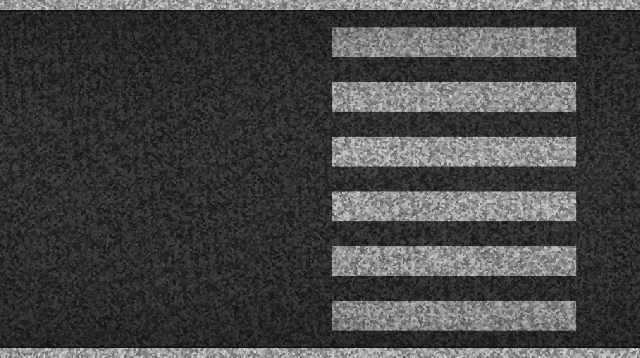
A Shadertoy shader for this texture:

```glsl
// A dark asphalt road seen from above, with six pale crossing bars at the
// right and a thin pale kerb along the top and bottom. Boxes and bands mask
// the materials; jittered cells and fine noise give the speckled aggregate.

float hash(vec2 p) {
    return fract(sin(dot(p, vec2(127.1, 311.7))) * 43758.5453);
}

float valueNoise(vec2 p) {
    vec2 cell = floor(p);
    vec2 f = fract(p);
    f = f * f * (3.0 - 2.0 * f);
    float low = mix(hash(cell), hash(cell + vec2(1.0, 0.0)), f.x);
    float high = mix(hash(cell + vec2(0.0, 1.0)), hash(cell + 1.0), f.x);
    return mix(low, high, f.y);
}

// Random tone of the nearest jittered stone
float stoneTone(vec2 p) {
    vec2 cell = floor(p);
    float nearest = 10.0;
    float tone = 0.0;
    for (int y = -1; y <= 1; y++) {
        for (int x = -1; x <= 1; x++) {
            vec2 id = cell + vec2(x, y);
            vec2 centre = id + vec2(hash(id + 17.3), hash(id + 41.9));
            vec2 d = p - centre;
            float dist = dot(d, d);
            if (dist < nearest) {
                nearest = dist;
                tone = hash(id + 5.7);
            }
        }
    }
    return tone;
}

float boxDistance(vec2 p, vec2 halfSize) {
    vec2 d = abs(p) - halfSize;
    return length(max(d, 0.0)) + min(max(d.x, d.y), 0.0);
}

// Evenly spaced horizontal bars, centred on the origin
float barsDistance(vec2 p, float count, float spacing, vec2 halfSize) {
    float last = (count - 1.0) * 0.5;
    float index = clamp(floor(p.y / spacing) + 0.5, -last, last);
    p.y -= index * spacing;
    return boxDistance(p, halfSize);
}

float coverage(float dist, float pixel) {
    return 1.0 - smoothstep(-0.5 * pixel, 0.5 * pixel, dist);
}

void mainImage(out vec4 fragColor, in vec2 fragCoord) {
    float pixel = 1.0 / iResolution.y;
    vec2 p = fragCoord * pixel;
    float width = iResolution.x * pixel;
    float fromMiddle = abs(p.y - 0.5);

    // Speckled grain and broad uneven wear
    float stones = stoneTone(p * 150.0);
    float dust = valueNoise(p * 240.0 + 31.0);
    float grain = mix(stones, dust, 0.3) - 0.5;
    float wear = valueNoise(p * 9.0) - 0.5;

    // Road, brightest along its middle
    float shade = 1.07 - 0.9 * fromMiddle * fromMiddle;
    float asphalt = (0.172 + 0.2 * grain + 0.015 * wear) * shade;

    // Crossing bars with worn paint
    vec2 crossing = p - vec2(0.7097 * width, 0.5);
    vec2 barHalf = vec2(0.1907 * width, 0.0415);
    float bars = barsDistance(crossing, 6.0, 0.1528, barHalf);
    float paint = (0.56 + 0.46 * grain + 0.03 * wear) * shade;
    float tone = mix(asphalt, paint, coverage(bars, pixel));

    // Kerbs and the dark seam beside them
    float kerb = 0.472 - fromMiddle;
    float seam = coverage(abs(kerb - 0.002) - 0.002, pixel);
    tone = mix(tone, 0.05, 0.75 * seam);
    tone = mix(tone, 0.61 + 0.5 * grain, coverage(kerb, pixel));

    fragColor = vec4(vec3(clamp(tone, 0.0, 1.0)), 1.0);
}
```
